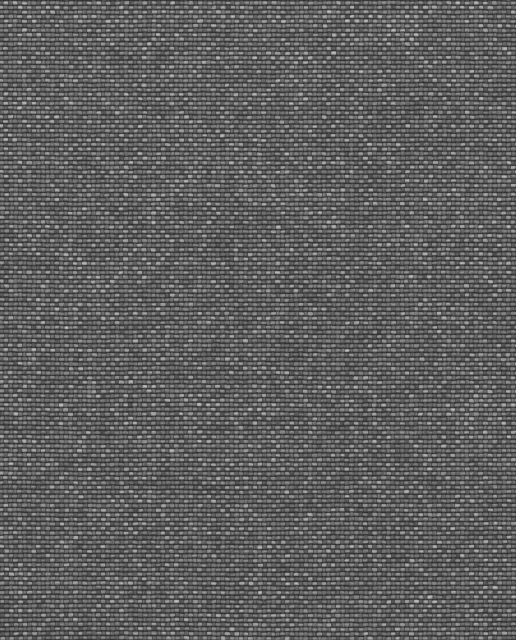
This texture is drawn by a WebGL 1 fragment shader. Its source:

```glsl
precision highp float;
// Grey plain-weave cloth: 112 warp threads across by 140 weft threads down.
// A checkerboard picks which thread lies on top; each float is a shaded rounded
// box, toned by hashes per stitch and by slow noise running along its thread.

uniform vec2 u_resolution;

float hash(vec2 p) {
  return fract(sin(dot(p, vec2(12.9898, 78.233))) * 43758.5453);
}

float noise(vec2 p) {
  vec2 i = floor(p), f = fract(p);
  f = f * f * (3.0 - 2.0 * f);
  return mix(mix(hash(i), hash(i + vec2(1.0, 0.0)), f.x),
             mix(hash(i + vec2(0.0, 1.0)), hash(i + vec2(1.0, 1.0)), f.x), f.y);
}

float roundedBox(vec2 p, vec2 halfSize, float radius) {
  vec2 q = abs(p) - halfSize + radius;
  return length(max(q, 0.0)) + min(max(q.x, q.y), 0.0) - radius;
}

// Slow tone change along one thread, plus a constant offset for that thread
float threadTone(float along, float id, float seed) {
  float slub = noise(vec2(along * 0.15, id * 7.31 + seed)) - 0.5;
  return 0.05 * slub + 0.02 * (hash(vec2(id, seed)) - 0.5);
}

float weave(vec2 uv) {
  vec2 p = uv * vec2(112.0, 140.0);
  // Slight unevenness of the threads, more sideways than up and down
  p += vec2(0.3, 0.2) * vec2(noise(uv * vec2(6.0, 9.0)), noise(uv * vec2(6.0, 5.0) + 31.0));
  p += vec2(0.28, 0.14) * (vec2(noise(p * 0.7), noise(p * 0.7 + 57.0)) - 0.5);

  vec2 cell = floor(p);
  vec2 q = fract(p) - 0.5;
  float weftOnTop = 1.0 - mod(cell.x + cell.y, 2.0);
  float stitch = hash(cell + 3.7);
  float weftTone = threadTone(p.x, cell.y, 11.0);
  float warpTone = threadTone(p.y, cell.x, 47.0);

  // Shadowed thread dipping below, visible in the gaps
  float under = mix(0.33 + weftTone, 0.23 + warpTone, weftOnTop);
  float ridge = mix(abs(q.y), abs(q.x), weftOnTop);
  float tone = mix(under, 0.17, smoothstep(0.22, 0.5, ridge));

  // Weft floats are wide and light; shorter warp floats keep the rows apart
  vec2 halfSize = mix(vec2(0.39, 0.45), vec2(0.62, 0.38), weftOnTop);
  halfSize *= 0.90 + 0.18 * hash(cell + 19.0);
  float mask = 1.0 - smoothstep(-0.10, 0.10, roundedBox(q, halfSize, 0.26));
  float top = mix(0.385 + warpTone, 0.50 + weftTone, weftOnTop);
  top += (0.10 + 0.03 * weftOnTop) * (stitch - 0.5);
  top += 0.06 * weftOnTop * pow(stitch, 4.0);

  // Rounded shading with light from above, and fine fibres along the thread
  vec2 bend = q / halfSize;
  top *= 1.12 - dot(bend * bend, vec2(0.18, 0.36)) + 0.10 * bend.y;
  vec2 fibreScale = mix(vec2(6.0, 2.0), vec2(2.0, 6.0), weftOnTop);
  top += 0.15 * (noise(p * fibreScale) - 0.5);
  return mix(tone, top, mask);
}

void main() {
  // Four samples per pixel smooth the fine threads
  float grey = 0.0;
  for (int i = 0; i < 4; i++) {
    vec2 offset = vec2(mod(float(i), 2.0), floor(float(i) / 2.0)) * 0.5 - 0.25;
    grey += 0.25 * weave((gl_FragCoord.xy + offset) / u_resolution);
  }

  // Faint wear in flat horizontal streaks, a little lighter toward the top
  vec2 uv = gl_FragCoord.xy / u_resolution;
  float wear = noise(uv * vec2(4.0, 36.0) + 8.0) - 0.5;
  grey *= 1.0 + 0.05 * wear + 0.03 * (uv.y - 0.5);
  gl_FragColor = vec4(vec3(clamp(grey, 0.0, 1.0)), 1.0);
}
```
